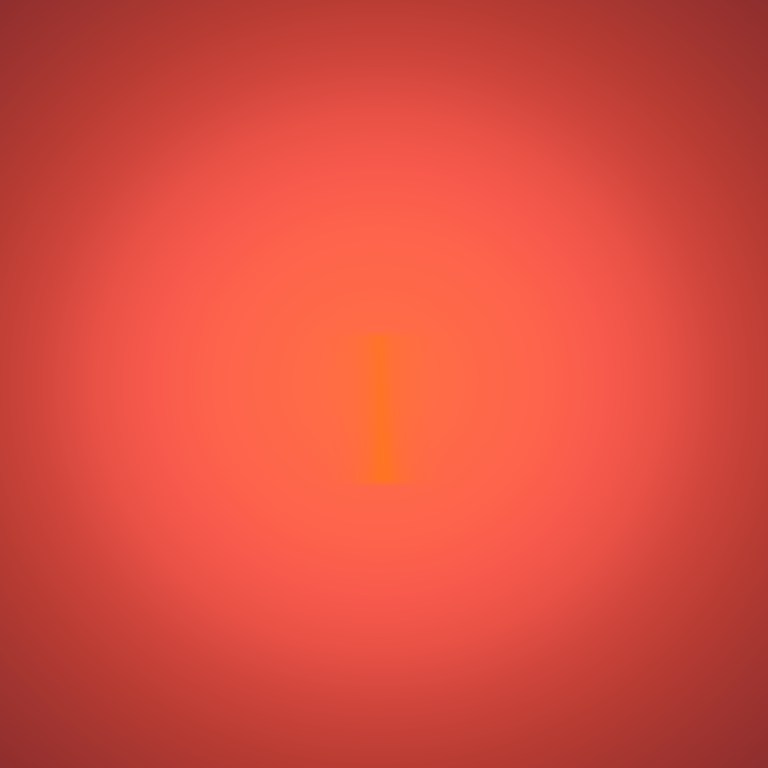
Give the GLSL for this background, as a Shadertoy shader.

```glsl
// A warm coral glow that darkens to brick red in the corners, with a thin
// orange flame-like streak at its heart. The glow blends colour stops over
// an elliptical radius; the streak is a Gaussian whose width varies by height.

// Linear blend weight between two radii.
float ramp(float from, float to, float x) {
    return clamp((x - from) / (to - from), 0.0, 1.0);
}

// Background colour at a given distance from the centre.
vec3 glowColor(float r) {
    vec3 color = vec3(1.0, 0.428, 0.272);
    color = mix(color, vec3(0.995, 0.390, 0.300), ramp(0.05, 0.21, r));
    color = mix(color, vec3(0.970, 0.352, 0.298), ramp(0.21, 0.29, r));
    color = mix(color, vec3(0.915, 0.320, 0.275), ramp(0.29, 0.36, r));
    color = mix(color, vec3(0.815, 0.272, 0.235), ramp(0.36, 0.435, r));
    color = mix(color, vec3(0.725, 0.236, 0.200), ramp(0.435, 0.52, r));
    color = mix(color, vec3(0.640, 0.208, 0.188), ramp(0.52, 0.61, r));
    return mix(color, vec3(0.560, 0.182, 0.180), ramp(0.61, 0.71, r));
}

// Streak strength: a narrow core inside a wider halo, cut off at both ends.
float streak(vec2 uv) {
    float height = ramp(0.37, 0.567, uv.y);
    float x = uv.x - mix(0.499, 0.493, height);
    float flare = exp(-height * 5.0);
    float coreWidth = 0.012 + 0.012 * flare;
    float haloWidth = 0.036 + 0.018 * flare + 0.014 * pow(height, 6.0);
    float core = exp(-x * x / (coreWidth * coreWidth));
    float halo = exp(-x * x / (haloWidth * haloWidth));
    float ends = smoothstep(0.366, 0.376, uv.y)
               * (1.0 - smoothstep(0.560, 0.571, uv.y));
    return ends * (core * mix(0.52, 0.34, height) + halo * 0.36);
}

void mainImage(out vec4 fragColor, in vec2 fragCoord) {
    vec2 uv = fragCoord / iResolution.xy;

    // Broad glow, slightly wider than tall
    vec2 offset = (uv - vec2(0.493, 0.502)) * vec2(0.98, 1.04);
    vec3 color = glowColor(length(offset));

    // Orange streak at the centre
    color = mix(color, vec3(1.0, 0.460, 0.120), streak(uv));

    fragColor = vec4(color, 1.0);
}
```
